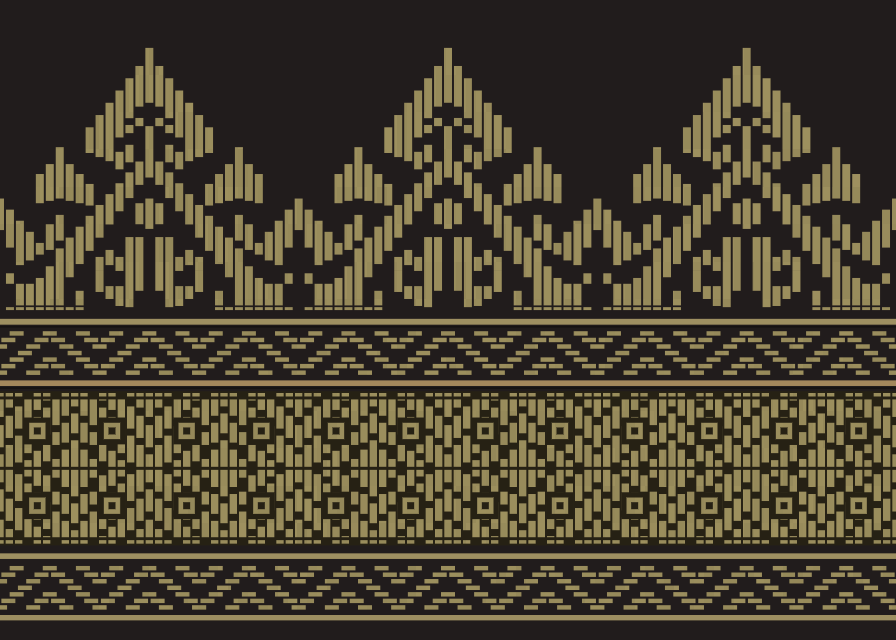
This pattern is drawn by a WebGL 2 fragment shader. Its source:

```glsl
#version 300 es
precision highp float;
// A woven gold border on dark cloth: three leafy spires over two zigzag bands
// and a row of six diamond flowers. Each motif is mirrored, cut into thread
// columns or rows, and filled by spans whose ends are formulas of the column.

uniform vec2 u_resolution;
out vec4 outColor;

float pixel; // size of one pixel in cloth units (cloth is 768 x 548)

// Smooth coverage of the interval a..b
float span(float y, float a, float b) {
  return clamp((min(y - a, b - y)) / pixel + 0.5, 0.0, 1.0) * step(a, b);
}

// A span that exists only on columns first..last
float bars(float i, float first, float last, float y, float a, float b) {
  return step(first - 0.1, i) * step(i, last + 0.1) * span(y, a, b);
}

float hash(vec2 p) {
  return fract(sin(dot(p, vec2(12.99, 78.23))) * 4375.85);
}

// Thread column: vertical strips with a dark slit between them
float threads(float x, float pitch) {
  float f = abs(fract(x / pitch + 0.5) - 0.5) * pitch;
  return span(f, -9.0, pitch * 0.5 - 0.85);
}

float spire(float x, float y) {
  float pitch = 256.0 / 30.0;
  float u = abs(mod(x, 256.0) - 128.0);
  float i = floor(u / pitch + 0.5);
  // crown leaf, its eye and inner curls
  float m = bars(i, 0.0, 6.0, y, 41.0 + 10.5 * i + 5.0 * step(0.5, i),
                 min(88.0 + 3.3 * i * i, 152.0 - 3.5 * i));
  m = max(m, bars(i, 0.0, 0.0, y, 108.0, 152.0));
  m = max(m, bars(i, 1.0, 2.0, y, 95.0 + 6.0 * i, 102.0 + 6.0 * i));
  m = max(m, bars(i, 2.0, 3.0, y, 112.0 + 6.0 * i, 127.0 + 6.0 * i));
  // long diagonal limb, heart bud, stems
  float limb = 138.0 + 10.3 * i;
  m = max(m, bars(i, 1.0, 9.0, y, limb - 9.0 - i, limb + 9.0 + i));
  m = max(m, bars(i, 0.0, 1.0, y, 170.0 + 4.0 * i, 196.0 - 4.0 * i));
  m = max(m, bars(i, 1.0, 2.0, y, 203.0, 235.0 + 14.0 * i));
  // lower curl
  float e = i - 4.0;
  m = max(m, bars(i, 3.0, 5.0, y, 214.0 + 6.0 * abs(e), 227.0 + 5.0 * abs(e)));
  m = max(m, bars(i, 3.0, 5.0, y, 245.0 - 13.0 * max(e, 0.0), 256.0 - 6.0 * e));
  // side leaf and its stalk
  float d = abs(i - 9.0);
  m = max(m, bars(i, 6.0, 11.0, y, 126.0 + 8.5 * d + 6.0 * step(0.5, d), 170.0 + 2.0 * d));
  m = max(m, bars(i, 9.0, 10.0, y, 112.0 + 8.0 * i, 134.0 + 8.0 * i));
  // valley leaf
  d = 15.0 - i;
  m = max(m, bars(i, 11.0, 15.0, y, 170.0 + 9.5 * d, min(197.0 + 15.0 * d, 238.0 - 5.0 * d)));
  m = max(m, bars(i, 14.0, 14.0, y, 234.0, 243.0));
  // foot
  m = max(m, bars(i, 9.0, 13.0, y, min(243.0, 128.0 + 10.0 * i), 261.5));
  m = max(m, bars(i, 7.0, 7.0, y, 249.0, 261.5));
  m = max(m, bars(i, 7.0, 14.0, y, 263.0, 265.5));
  return m * threads(u, pitch);
}

// Three stacked waves of horizontal dashes; y runs down from the first row
float zigzag(float x, float y) {
  float period = 256.0 / 3.0;
  float v = abs(mod(x, period) - period * 0.5);
  float row = floor(y / 5.6 + 0.5);
  float m = 0.0;
  for (float shift = -4.0; shift < 5.0; shift += 4.0) {
    float c = (row - shift) * 7.1;
    float inside = step(-0.1, c) * step(c, 43.0);
    m = max(m, inside * span(v, c - 6.0, c + 6.0));
  }
  float within = step(-0.5, row) * step(row, 6.5);
  return m * within * span(y - row * 5.6, -1.9, 1.9);
}

float flower(float x, float y) {
  float w = abs(mod(x, 128.0) - 64.0);
  float h = abs(y - 401.0);
  float q = floor(w / 8.0 + 0.5) * 8.0;
  // nested diamonds stepped by column
  float s = q + h;
  float m = span(s, -9.0, 24.0);
  m = max(m, span(s, 30.0, 47.0) * (1.0 - span(q - h, -4.0, 4.0)));
  m = max(m, span(s, 53.0, 76.0));
  m = max(m, span(s, 82.0, 101.0));
  m = max(m, span(s, 108.0, 140.0));
  // boxed squares on the diagonals
  float box = max(abs(w - 32.0), abs(h - 32.0));
  float ring = span(box, 3.0, 7.0);
  m = mix(m * threads(w, 8.0), ring, span(box, -9.0, 11.5));
  // dark seam across the middle, and hem dashes
  m *= 1.0 - span(h, -9.0, 1.3);
  m *= 1.0 - span(h, 59.0, 61.5);
  return m * span(h, -9.0, 64.5);
}

void main() {
  vec2 p = gl_FragCoord.xy / u_resolution * vec2(768.0, 548.0);
  pixel = 768.0 / u_resolution.x;
  float x = p.x;
  float y = 548.0 - p.y;

  float gold = max(spire(x, y), flower(x, y));
  gold = max(gold, max(zigzag(x, y - 285.5), zigzag(x, y - 486.5)));

  // plain rails, the second a little warmer
  float warmRail = span(y, 325.7, 330.5);
  float rails = max(span(y, 273.0, 278.0), max(span(y, 473.8, 478.6), span(y, 526.6, 531.2)));

  // cloth, darker olive behind the flowers and beside the rails
  vec3 cloth = mix(vec3(0.13, 0.11, 0.11), vec3(0.15, 0.13, 0.08), span(y, 335.0, 467.0));
  cloth *= 1.0 - 0.35 * max(span(y, 331.5, 333.0), span(y, 279.0, 280.5));

  // slight tone change from thread to thread
  float tone = 0.97 + 0.06 * hash(floor(vec2(x / 8.5, y / 32.0)));
  vec3 color = mix(cloth, vec3(0.60, 0.55, 0.36) * tone, gold);
  color = mix(color, vec3(0.62, 0.56, 0.38), rails);
  color = mix(color, vec3(0.64, 0.53, 0.36), warmRail);
  outColor = vec4(color, 1.0);
}
```
